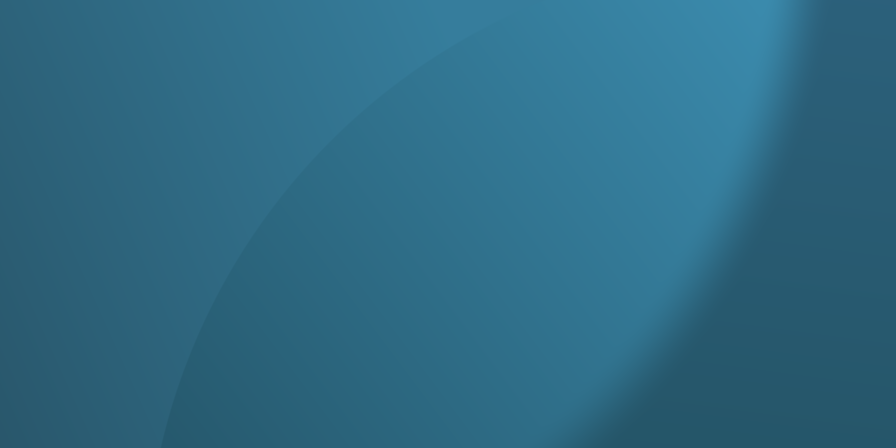
This background is drawn by a Shadertoy shader. Its source:

```glsl
// Three overlapping teal sheets: a back gradient, a crisp-edged disc rising
// from the lower right, and a dark sheet beyond a large soft-edged circle.
// Each sheet is a linear ramp; circle distances blend one over the next.

const vec3 BACK_DARK    = vec3(0.160, 0.340, 0.420);
const vec3 BACK_LIGHT   = vec3(0.210, 0.490, 0.610);
const vec3 DISC_DARK    = vec3(0.150, 0.350, 0.430);
const vec3 DISC_LIGHT   = vec3(0.230, 0.545, 0.680);
const vec3 SHADOW_DARK  = vec3(0.145, 0.335, 0.410);
const vec3 SHADOW_LIGHT = vec3(0.172, 0.380, 0.485);

// Signed distance to a circle, negative inside.
float circleDistance(vec2 p, vec2 center, float radius) {
    return length(p - center) - radius;
}

// Linear colour ramp along a slope, starting at an offset.
vec3 ramp(vec2 p, vec2 slope, float offset, vec3 dark, vec3 light) {
    return mix(dark, light, clamp(dot(p, slope) + offset, 0.0, 1.0));
}

// Coverage rising from 0 to 1 across an edge of the given half width.
float softEdge(float d, float halfWidth) {
    return smoothstep(-halfWidth, halfWidth, d);
}

void mainImage(out vec4 fragColor, in vec2 fragCoord) {
    // Canvas height is one unit.
    vec2 p = fragCoord / iResolution.y;
    float pixel = 1.0 / iResolution.y;

    // Sheet colours
    vec3 back = ramp(p, vec2(0.71, 0.32), 0.0, BACK_DARK, BACK_LIGHT);
    vec3 disc = ramp(p, vec2(0.48, 0.36), -0.19, DISC_DARK, DISC_LIGHT);
    vec3 shadow = ramp(p, vec2(0.12, 0.90), -0.18, SHADOW_DARK, SHADOW_LIGHT);

    // Crisp disc over the back sheet
    float discDistance = circleDistance(p, vec2(1.74, -0.317), 1.417);
    vec3 color = mix(back, disc, softEdge(-discDistance, pixel));

    // Dark sheet outside the blurred circle
    float rimDistance = circleDistance(p, vec2(0.107, 1.23), 1.69);
    color = mix(color, shadow, softEdge(rimDistance, 0.08));

    fragColor = vec4(color, 1.0);
}
```
